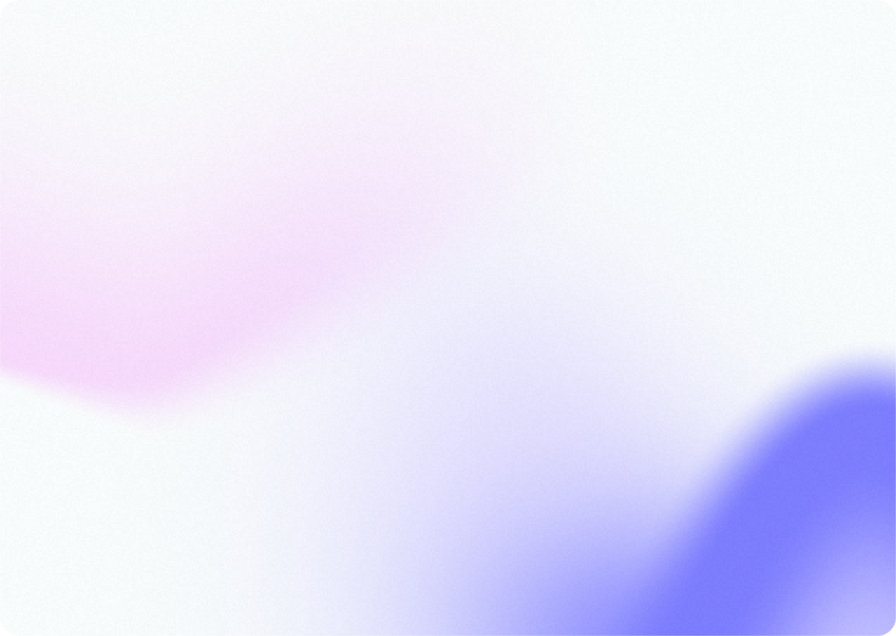
Write a WebGL 1 fragment shader that draws this background.

```glsl
precision highp float;
// Pale card with a pink drift, a lavender haze and a glowing blue lobe, lightly grained.

#define PAPER vec3(0.972, 0.986, 0.984)
#define PINK vec3(0.965, 0.848, 0.985)
#define LAVENDER vec3(0.900, 0.885, 0.992)
#define PERIWINKLE vec3(0.550, 0.550, 1.000)
#define LOBE_DEEP vec3(0.488, 0.490, 0.992)
#define LOBE_PALE vec3(0.750, 0.740, 1.000)
#define CORNER_RADIUS 0.030
#define GRAIN_CELLS 364.0
#define GRAIN_AMOUNT 0.016

uniform vec2 u_resolution;

float hash(vec2 p) {
  vec3 q = fract(vec3(p.xyx) * 0.1031);
  q += dot(q, q.yzx + 33.33);
  return fract((q.x + q.y) * q.z);
}

float gaussian(vec2 offset, vec2 spread) {
  vec2 q = offset / spread;
  return exp(-0.5 * dot(q, q));
}

float smoothMax(float a, float b, float k) {
  float halfGap = 0.5 * (a - b);
  return 0.5 * (a + b) + sqrt(halfGap * halfGap + k * k);
}

// Signed distance to a rounded box centred on the origin.
float roundedBox(vec2 p, vec2 halfSize, float radius) {
  vec2 q = abs(p) - halfSize + radius;
  return length(max(q, 0.0)) + min(max(q.x, q.y), 0.0) - radius;
}

// Pink cover: firm V-shaped lower edge, long fade upwards and to the right.
float pinkDrift(vec2 p) {
  float edge = smoothMax(0.412 - 0.32 * p.x, 0.205 + 0.55 * p.x, 0.025);
  float softness = mix(0.025, 0.11, smoothstep(0.0, 0.6, p.x));
  float height = p.y - edge;
  float fade = max(height, 0.0) / 0.31;
  return smoothstep(-softness, softness, height) * exp(-fade * fade)
       * (1.0 - smoothstep(0.38, 1.0, p.x));
}

// Tilted haze, tighter on its upper right side.
float lavenderHaze(vec2 p) {
  vec2 offset = p - vec2(0.833, 0.322);
  vec2 normal = vec2(0.62, 0.785);
  float across = dot(offset, normal);
  float along = dot(offset, vec2(normal.y, -normal.x));
  return gaussian(vec2(across, along), vec2(across > 0.0 ? 0.183 : 0.275, 0.22));
}

// Approximate depth below the parabolic rim of the lobe, positive inside.
float lobeDepth(vec2 p) {
  float dx = p.x - 1.374;
  return (0.41 - 3.0 * dx * dx - p.y) / sqrt(1.0 + 36.0 * dx * dx);
}

void main() {
  // The canvas height is one unit.
  vec2 p = gl_FragCoord.xy / u_resolution.y;
  vec2 size = vec2(u_resolution.x / u_resolution.y, 1.0);

  // Soft layers
  vec3 color = mix(PAPER, PINK, pinkDrift(p));
  color = mix(color, LAVENDER, 0.95 * lavenderHaze(p));
  color = mix(color, PERIWINKLE, gaussian(p - vec2(1.044, -0.026), vec2(0.23, 0.165)));

  // Blue lobe, paler towards its core
  float depth = lobeDepth(p);
  vec3 lobe = mix(LOBE_DEEP, LOBE_PALE, smoothstep(0.12, 0.45, depth));
  color = mix(color, lobe, smoothstep(-0.06, 0.055, depth));

  // Fine grain
  color += GRAIN_AMOUNT * (hash(floor(p * GRAIN_CELLS)) - 0.5);

  // Rounded white corners
  float card = roundedBox(p - 0.5 * size, 0.5 * size, CORNER_RADIUS);
  float pixel = 1.0 / u_resolution.y;
  color = mix(color, vec3(1.0), smoothstep(-pixel, pixel, card));

  gl_FragColor = vec4(clamp(color, 0.0, 1.0), 1.0);
}
```
